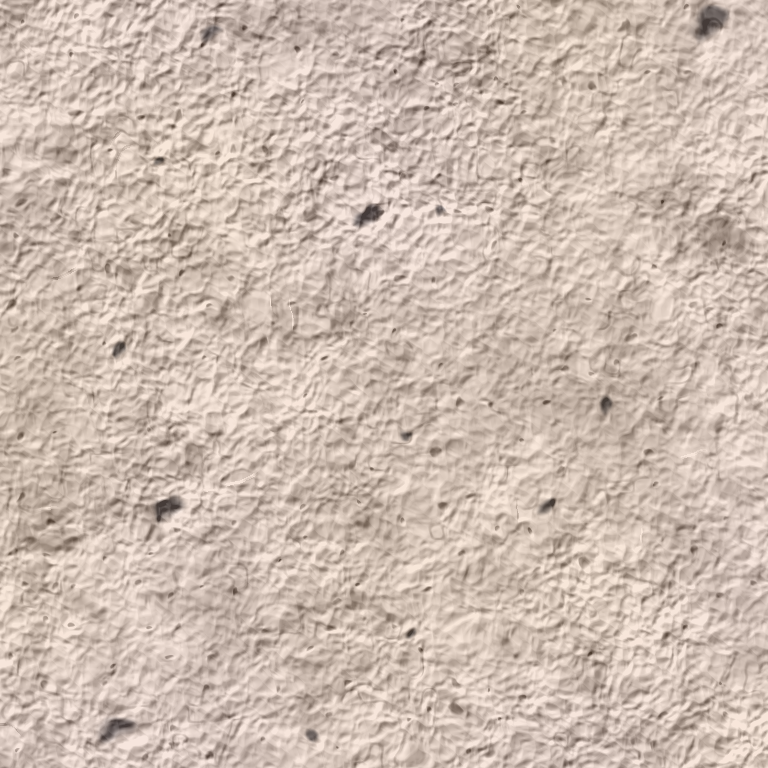
Reproduce this texture procedurally as a Shadertoy shader.

```glsl
// Weathered pinkish-beige concrete: gritty relief, pale stones, creases and shadowed pits.
#define BASE_TONE 0.835
#define RELIEF_GAIN 0.56
#define RELIEF_STEP 0.002
#define LIGHT_DIR normalize(vec2(-0.5, 0.86))
#define COARSE_GRAIN 42.0
#define FINE_GRAIN 88.0
#define STONE_CELLS 26.0
#define PIT_CELLS 8.0
#define POCK_CELLS 24.0
#define PIT_DEPTH 0.42
#define POCK_DEPTH 0.27
#define CREASE_DEPTH 0.12

vec2 hash2(vec2 p) {
    vec3 q = fract(p.xyx * vec3(0.1031, 0.1030, 0.0973));
    q += dot(q, q.yzx + 33.33);
    return fract((q.xx + q.yz) * q.zy);
}

mat2 rotation(float a) {
    return mat2(cos(a), sin(a), -sin(a), cos(a));
}

float noise(vec2 p) {
    vec2 id = floor(p), f = fract(p);
    f = f * f * f * (f * (f * 6.0 - 15.0) + 10.0);
    float low = mix(hash2(id).x, hash2(id + vec2(1, 0)).x, f.x);
    float high = mix(hash2(id + vec2(0, 1)).x, hash2(id + vec2(1, 1)).x, f.x);
    return mix(low, high, f.y);
}

// Nearest distance, second distance, and a random value of the nearest cell.
vec3 cellular(vec2 p) {
    vec2 id = floor(p);
    vec3 best = vec3(9.0, 9.0, 0.0);
    for (int j = -1; j <= 1; j++)
    for (int i = -1; i <= 1; i++) {
        vec2 cell = id + vec2(i, j);
        float d = length(cell + hash2(cell) - p);
        if (d < best.x) best = vec3(d, best.x, hash2(cell + 57.0).y);
        else best.y = min(best.y, d);
    }
    return best;
}

vec2 warp(vec2 p) {
    vec2 broad = vec2(noise(p * 21.0), noise(p * 21.0 + 40.0)) - 0.5;
    vec2 tight = vec2(noise(p * 70.0 + 9.0), noise(p * 70.0 + 80.0)) - 0.5;
    return p + broad * 0.01 + tight * 0.005;
}

// Flat angular stones, gathered in loose clusters.
float stoneMask(vec2 w) {
    vec3 c = cellular(w * STONE_CELLS + 13.0);
    float rarity = mix(0.99, 0.8, smoothstep(0.4, 0.8, noise(w * 4.0 + 5.0)));
    return step(rarity, c.z) * smoothstep(0.06, 0.3, c.y - c.x);
}

float height(vec2 p) {
    vec2 w = warp(p);
    float grain = 0.5 * cellular(w * COARSE_GRAIN).x
                + 0.5 * cellular(rotation(0.6) * w * FINE_GRAIN).x
                + 0.6 * noise(rotation(1.1) * w * 52.0)
                + 0.4 * noise(rotation(0.4) * w * 125.0);
    float stone = stoneMask(w);
    return grain * (1.0 - 0.5 * stone) + 0.3 * stone;
}

// Scattered hollows: shadow on the side near the light, glow on the far rim.
float hollows(vec2 p, float cells, float chance) {
    vec2 g = p * cells, id = floor(g);
    float wobble = (noise(p * cells * 7.0) - 0.5) * 0.6;
    float tone = 0.0;
    for (int j = -1; j <= 1; j++)
    for (int i = -1; i <= 1; i++) {
        vec2 cell = id + vec2(i, j);
        vec2 place = hash2(cell + cells), kind = hash2(cell + cells * 3.0 + 7.0);
        if (kind.x > chance) continue;
        vec2 q = g - cell - 0.2 - 0.6 * place;
        float size = mix(0.1, 0.25, kind.y * kind.y);
        vec2 oval = rotation(6.28 * place.x) * q * vec2(1.0, 1.4);
        float d = length(oval) / size + wobble;
        float side = dot(q, LIGHT_DIR) / size;
        float shadow = (1.0 - smoothstep(0.45, 1.1, d)) * smoothstep(-0.5, 0.15, side);
        float glow = (1.0 - smoothstep(0.8, 1.6, d)) * (1.0 - smoothstep(-0.9, -0.15, side));
        tone += 0.35 * glow - shadow;
    }
    return tone;
}

void mainImage(out vec4 fragColor, in vec2 fragCoord) {
    vec2 p = fragCoord / iResolution.y;
    vec2 w = warp(p);

    // Relief, rougher in some patches, with deeper shadows than highlights
    vec2 offset = LIGHT_DIR * RELIEF_STEP;
    float relief = height(p - offset) - height(p + offset);
    relief *= RELIEF_GAIN * mix(0.65, 1.3, noise(p * 5.0 + 3.0));
    float tone = BASE_TONE + relief * (relief < 0.0 ? 1.2 : 0.85);

    // Stains at several sizes, pale stones
    tone += 0.08 * (noise(p * 6.0 + 20.0) - 0.5);
    tone += 0.07 * (noise(rotation(0.8) * w * 14.0) - 0.5);
    tone += 0.09 * (noise(rotation(0.3) * w * 33.0) - 0.5);
    tone += 0.05 * stoneMask(w);

    // Short broken creases
    float line = 1.0 - smoothstep(0.05, 0.4, abs(2.0 * noise(w * 55.0 + 31.0) - 1.0));
    tone -= CREASE_DEPTH * line * smoothstep(0.52, 0.75, noise(rotation(0.5) * w * 26.0 + 60.0));

    // Large pits and small pocks
    float pit = hollows(w, PIT_CELLS, 0.26);
    tone += PIT_DEPTH * pit + POCK_DEPTH * hollows(w, POCK_CELLS, 0.3);
    tone = clamp(tone, 0.3, 0.97);

    // Pink-beige body with slight warm drift and cooler pit shadows
    vec3 color = tone - vec3(0.0, 0.067, 0.11);
    color += vec3(0.002, 0.002, -0.012) * (2.0 * noise(p * 4.0 + 11.0) - 1.0);
    color += vec3(-0.03, 0.0, 0.03) * clamp(-pit, 0.0, 1.0);
    fragColor = vec4(color, 1.0);
}
```
